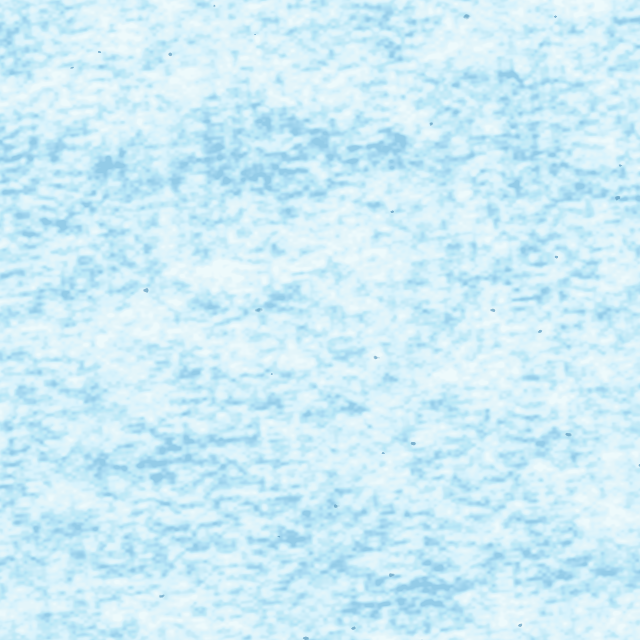
Write a Shadertoy shader that draws this texture.

```glsl
// Pale blue crayon rubbed in soft, slightly rising strokes over grainy paper.

float hash(vec2 p) {
    return fract(sin(dot(p, vec2(127.1, 311.7))) * 43758.5453);
}

// Value noise centred on zero
float noise(vec2 p) {
    vec2 cell = floor(p), f = fract(p);
    f = f * f * (3.0 - 2.0 * f);
    float low = mix(hash(cell), hash(cell + vec2(1, 0)), f.x);
    float high = mix(hash(cell + vec2(0, 1)), hash(cell + vec2(1, 1)), f.x);
    return mix(low, high, f.y) - 0.5;
}

// Amount of pigment, with a spread of about one around zero
float pigment(vec2 p) {
    vec2 bent = p + 0.012 * vec2(noise(p * 31.0), noise(p * 27.0 + 40.0));
    float strokes = 0.45 * noise(bent * vec2(2.5, 9.0) + 3.7)
                  + 0.50 * noise(bent * vec2(7.0, 18.0) + 17.3);
    float clumps = 0.55 * noise(bent * vec2(22.0, 42.0) + 51.9);
    float tooth = 0.90 * noise(bent * vec2(75.0, 105.0) + 83.1)
                + 0.45 * noise(p * vec2(150.0, 190.0) + 29.6);
    return 3.5 * (strokes + clumps + tooth);
}

// From bare paper to the densest blue
vec3 crayonColor(float ink) {
    vec3 color = mix(vec3(0.93, 0.98, 0.99), vec3(0.89, 0.96, 0.98), smoothstep(-2.2, -1.0, ink));
    color = mix(color, vec3(0.84, 0.95, 0.99), clamp((ink + 1.0) / 0.9, 0.0, 1.0));
    color = mix(color, vec3(0.78, 0.92, 0.97), clamp((ink + 0.1) / 0.65, 0.0, 1.0));
    color = mix(color, vec3(0.73, 0.91, 0.97), clamp((ink - 0.55) / 0.47, 0.0, 1.0));
    color = mix(color, vec3(0.67, 0.86, 0.95), clamp((ink - 1.02) / 0.58, 0.0, 1.0));
    return mix(color, vec3(0.58, 0.80, 0.91), clamp((ink - 1.6) / 0.8, 0.0, 1.0));
}

// Sparse dark crumbs, at most one per cell
float crumbs(vec2 p) {
    vec2 cell = floor(p * 14.0);
    vec2 center = 0.2 + 0.6 * vec2(hash(cell + 5.3), hash(cell + 9.1));
    vec2 offset = (fract(p * 14.0) - center) / 14.0;
    float radius = mix(0.002, 0.005, hash(cell + 2.7));
    float ragged = length(offset * vec2(0.8, 1.1)) + 0.003 * noise(p * 260.0);
    return step(0.84, hash(cell + 7.9)) * (1.0 - smoothstep(0.4 * radius, radius, ragged));
}

void mainImage(out vec4 fragColor, in vec2 fragCoord) {
    vec2 uv = fragCoord / iResolution.y;

    // Tilt the strokes so they rise to the right
    float tilt = 0.08;
    vec2 p = mat2(cos(tilt), -sin(tilt), sin(tilt), cos(tilt)) * uv + 2.0;

    vec3 color = crayonColor(pigment(p));
    color = mix(color, vec3(0.36, 0.60, 0.74), 0.7 * crumbs(p));
    fragColor = vec4(color, 1.0);
}
```
